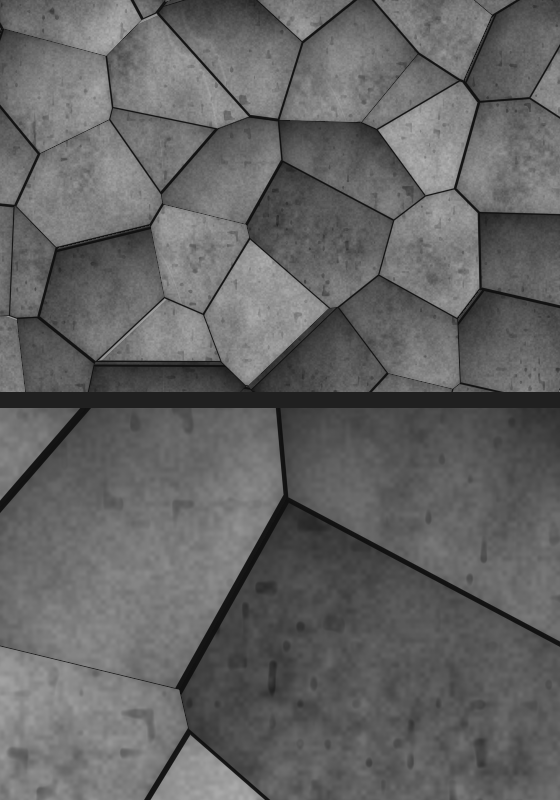
Top: the whole. Bottom: its middle third, enlarged.
This texture is drawn by a WebGL 1 fragment shader. Its source:

```glsl
precision highp float;
uniform vec2 u_resolution;

float hash(vec2 p) {
  vec3 q = fract(p.xyx * vec3(0.1031, 0.1030, 0.0973));
  q += dot(q, q.yzx + 33.33);
  return fract((q.x + q.y) * q.z);
}

float noise(vec2 p) {
  vec2 i = floor(p), f = fract(p);
  f = f * f * (3.0 - 2.0 * f);
  return mix(mix(hash(i), hash(i + vec2(1, 0)), f.x),
             mix(hash(i + vec2(0, 1)), hash(i + vec2(1, 1)), f.x), f.y);
}

float fbm(vec2 p) {
  float sum = 0.0, amp = 0.5;
  for (int i = 0; i < 5; i++) {
    sum += amp * noise(p);
    p = mat2(1.6, 1.2, -1.2, 1.6) * p + 7.3;
    amp *= 0.5;
  }
  return sum;
}

vec2 seed(vec2 id) {
  return id + 0.5 + 0.95 * (vec2(hash(id + 3.7), hash(id + 51.2)) - 0.5);
}

float slabHeight(vec2 id) { return hash(id + 17.9); }

// Weighted squared distance keeps the slab edges straight but varies their size
float power(vec2 q, vec2 id) {
  vec2 r = seed(id) - q;
  return dot(r, r) - 0.3 * hash(id + 88.4);
}

// Mottled cement with stains, pits, scratches and fine grain
float concrete(vec2 p) {
  float tone = 0.26 * (fbm(p * 4.0) - 0.48) + 0.16 * (fbm(p * vec2(22.0, 13.0)) - 0.48);
  float stain = smoothstep(0.5, 0.75, fbm(p * 5.0 + 40.0));
  tone -= 0.13 * stain * noise(p * 75.0);
  tone -= 0.16 * smoothstep(0.8, 0.95, noise(p * vec2(85.0, 60.0))) * noise(p * 9.0);
  float scratch = abs(noise(p * vec2(5.0, 1.6) + 12.0) - 0.5);
  tone += 0.05 * (1.0 - smoothstep(0.0, 0.008, scratch)) * smoothstep(0.5, 0.8, noise(p * 6.0));
  return tone + 0.07 * (noise(p * 240.0) - 0.5) + 0.05 * (noise(p * 130.0) - 0.5);
}

void main() {
  vec2 p = gl_FragCoord.xy / u_resolution.y;
  float aspect = u_resolution.x / u_resolution.y;
  float scale = 4.2;
  float px = scale / u_resolution.y;
  vec2 q = p * scale + vec2(23.0, 41.0);

  // Owning slab
  vec2 cell = floor(q), own = cell;
  float best = 100.0;
  for (int j = -2; j <= 2; j++)
    for (int i = -2; i <= 2; i++) {
      vec2 id = cell + vec2(i, j);
      float d = power(q, id);
      if (d < best) { best = d; own = id; }
    }

  // Shadows, side faces and seams along each edge
  vec2 centre = seed(own), lightDir = normalize(vec2(-0.4, 1.0));
  float height = slabHeight(own);
  float light = 1.0, seam = 0.0, face = 0.0, chamfer = 0.0;
  for (int j = -2; j <= 2; j++)
    for (int i = -2; i <= 2; i++) {
      if (i == 0 && j == 0) continue;
      vec2 id = own + vec2(i, j);
      vec2 across = seed(id) - centre;
      float span = length(across);
      float d = (power(q, id) - best) / (2.0 * span);
      float rise = slabHeight(id) - height;
      float facing = dot(across / span, lightDir);
      float pairRandom = hash(own + id + 5.5);

      float shadow = max(rise, 0.0) * smoothstep(-0.15, 0.8, facing);
      light *= 1.0 - 0.8 * shadow * exp(-2.7 * max(d, 0.0));
      light *= 1.0 - 0.13 * exp(-22.0 * max(d, 0.0));

      float depth = 0.07 * smoothstep(0.35, 0.8, rise) * smoothstep(0.4, 0.9, facing);
      face = max(face, (1.0 - smoothstep(depth - px, depth, d)) * step(0.01, depth));
      float width = mix(0.001, 0.017, pairRandom) * (1.0 - 0.6 * smoothstep(0.4, 0.8, abs(rise)));
      float line = 1.0 - smoothstep(width - 0.7 * px, width + 0.7 * px, abs(d - depth));
      seam = max(seam, line);

      float lip = 0.035 * step(0.65, pairRandom) * smoothstep(0.2, 0.5, -rise) * smoothstep(0.5, 0.9, facing);
      chamfer = max(chamfer, (1.0 - smoothstep(lip - px, lip, d)) * step(0.008, lip));
    }

  // Slab tone with a slight tilt, under a pool of light from above
  vec2 fromPool = (p - vec2(0.5 * aspect, 0.72)) * vec2(1.3, 1.6);
  float tone = 0.475 + 0.15 * exp(-1.6 * dot(fromPool, fromPool));
  float angle = 6.283 * hash(own + 29.3);
  tone += 0.07 * (height - 0.5) + 0.07 * dot(q - centre, vec2(cos(angle), sin(angle)));
  tone += concrete(p + 3.0 * hash(own));
  tone -= 0.16 * smoothstep(0.86, 1.08, p.y + 0.25 * (fbm(p * 7.0) - 0.5));
  tone *= light;

  tone = mix(tone, 0.24 + 0.5 * concrete(p), 0.85 * face);
  tone = mix(tone, 0.66, 0.7 * chamfer);
  tone = mix(tone, 0.06, 0.95 * seam);
  gl_FragColor = vec4(vec3(clamp(tone, 0.0, 1.0)), 1.0);
}
```
